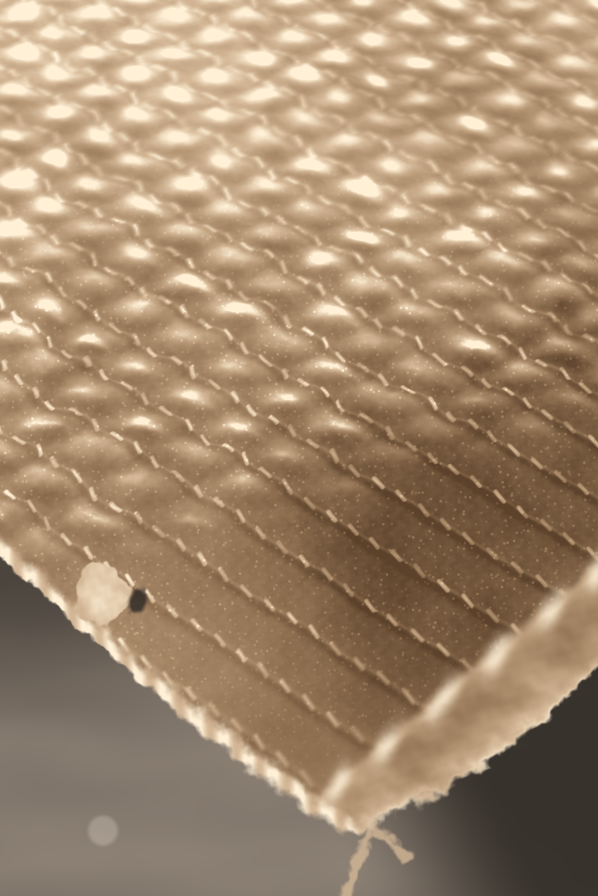
Give the GLSL for this texture, as a Shadertoy shader.

```glsl
// Corner of a quilted, stitched bronze sheet with frayed edges, in shallow focus.
const vec3 UMBER = vec3(0.36, 0.26, 0.17);
const vec3 BROWN = vec3(0.55, 0.43, 0.31);
const vec3 TAN   = vec3(0.69, 0.57, 0.44);
const vec3 SAND  = vec3(0.83, 0.72, 0.59);
const vec3 GLINT = vec3(1.00, 0.94, 0.84);
const vec3 DARK  = vec3(0.19, 0.17, 0.15);
const vec3 GREY  = vec3(0.60, 0.55, 0.50);
const mat2 QUILT = mat2(0.065, -0.0405, 0.058, 0.0376); // cell axes: along, across seams
const vec2 PIVOT = vec2(0.33, 0.45);
const float TILT = 0.4;          // perspective strength
const float SEAM_GAP = 0.063;
const float STITCHES = 2.5;      // per cell
const float STITCH_HALF = 0.0021;
const float RELIEF = 0.72;
const float FOCUS_Y = 0.46;

vec2 hash2(vec2 p) {
    vec3 q = fract(vec3(p.xyx) * vec3(0.1031, 0.1030, 0.0973));
    q += dot(q, q.yzx + 33.33);
    return fract((q.xx + q.yz) * q.zy);
}

float waves(vec2 p) {
    float sum = 0.0, amp = 0.5;
    for (int k = 0; k < 4; k++) {
        sum += amp * sin(p.x + 1.4 * sin(p.y));
        p = mat2(1.5, 1.2, -1.2, 1.5) * p + 1.7;
        amp *= 0.55;
    }
    return sum;
}

// Distance to the nearest scattered point, and that point's random value
vec2 cellular(vec2 p) {
    vec2 id = floor(p), best = vec2(2.0, 0.0);
    for (int j = -1; j <= 1; j++)
    for (int i = -1; i <= 1; i++) {
        vec2 n = id + vec2(i, j), r = hash2(n);
        float d = length(n + r - p);
        if (d < best.x) best = vec2(d, hash2(n + 31.0).x);
    }
    return best;
}

float segment(vec2 p, vec2 a, vec2 b) {
    vec2 d = b - a;
    return length(p - a - d * clamp(dot(p - a, d) / dot(d, d), 0.0, 1.0));
}

vec3 ramp(float t) {
    vec4 k = clamp(t * 4.0 - vec4(0, 1, 2, 3), 0.0, 1.0);
    return mix(mix(mix(mix(UMBER, BROWN, k.x), TAN, k.y), SAND, k.z), GLINT, k.w);
}

vec3 quiltedFace(vec2 p, float blur) {
    // Perspective plane, then skewed quilt cells
    float scale = 0.9 + TILT * (0.5 - p.y);
    vec2 g = (p - PIVOT) / scale;
    float puff = smoothstep(-0.06, 0.08, p.y - 0.36 - 0.30 * p.x);
    g += (0.003 + 0.004 * puff) * vec2(waves(g * 19.0), waves(g.yx * 23.0 + 4.0));
    vec2 cell = inverse(QUILT) * g;
    cell.y += 0.05 * puff * sin(6.2832 * cell.x);
    vec2 id = floor(cell), f = fract(cell);

    // Pillow shading over broad light and crumples
    float pillow = sin(3.1416 * f.x) * sin(3.1416 * f.y);
    float tone = 0.31 + 0.40 * smoothstep(0.35, 1.0, p.y) - 0.32 * (p.x - 0.3);
    tone += puff * (0.04 + RELIEF * pillow * (f.y - f.x) - 0.10 * (1.0 - pillow));
    tone += (0.03 + 0.05 * puff) * waves(g * vec2(48.0, 75.0)) + 0.11 * waves(g * 8.0 + 2.0);
    vec2 shade = p - vec2(0.46, 0.36);
    tone -= 0.12 * exp(-dot(shade, shade) * 22.0);

    // Glossy highlight near the crown of each pillow
    for (int j = -1; j <= 1; j++)
    for (int i = -1; i <= 1; i++) {
        vec2 n = id + vec2(i, j), r = hash2(n + 70.0);
        vec2 d = g - QUILT * (n + vec2(0.34, 0.64) + 0.30 * (r - 0.5));
        d.y += 0.18 * d.x + 9.0 * d.x * d.x;
        d /= mix(vec2(0.026, 0.008), vec2(0.020, 0.015), blur) * (0.75 + 0.5 * r.y);
        float streak = 0.85 + 0.45 * waves(g * vec2(90.0, 160.0)) * (1.0 - blur);
        tone += puff * (0.16 + 0.60 * r.x * r.x) * streak * exp(-dot(d, d));
    }

    // Slanted stitches and the crease beneath them
    float line = round(cell.y), across = cell.y - line;
    float along = fract(cell.x * STITCHES + hash2(vec2(line, 9.0)).x) - 0.5;
    tone -= 0.12 * exp(-pow((across + 0.10) * 11.0, 2.0)) * (1.0 - 0.5 * blur);
    vec2 q = vec2(max(abs(along) - 0.24, 0.0) * 0.028, (across + 0.16 * along) * SEAM_GAP) * scale;
    float soft = 0.0014 + 0.004 * blur;
    float stitch = 1.0 - smoothstep(STITCH_HALF - soft, STITCH_HALF + soft, length(q));
    float thread = exp(-pow(across * SEAM_GAP / (0.0022 + 0.003 * blur), 2.0));
    float wear = 0.45 + 0.55 * hash2(vec2(floor(cell.x * STITCHES), line)).y;
    tone += (0.52 * stitch * wear + 0.10 * thread) * (1.0 - 0.55 * blur);

    // Sparse dust and fine grain
    vec2 dust = cellular(p * 140.0);
    float speck = (1.0 - smoothstep(0.08, 0.32, dust.x)) * dust.y * dust.y * dust.y;
    tone += (0.22 * speck + 0.03 * waves(p * 330.0)) * (1.0 - blur);
    return ramp(tone);
}

vec3 backdrop(vec2 p) {
    float light = 0.76 + 0.13 * waves(p * vec2(4.0, 13.0)) - 2.2 * max(p.y - 0.17, 0.0);
    light *= 1.0 - 0.9 * smoothstep(0.40, 0.62, p.x + 0.5 * p.y);
    float disc = 1.0 - smoothstep(0.013, 0.020, length(p - vec2(0.115, 0.073)));
    return mix(DARK, GREY, clamp(light, 0.0, 1.0)) + 0.11 * disc;
}

void mainImage(out vec4 fragColor, in vec2 fragCoord) {
    vec2 p = fragCoord / iResolution.y;
    float blur = smoothstep(0.10, 0.46, abs(p.y - FOCUS_Y));
    float fray = 0.005 * waves(p * 95.0) + 0.004 * (cellular(p * 70.0).x - 0.5);

    // Signed heights above the cut, the fold and the underside
    float t = p.x - 0.4;
    float cut = 0.78 * (p.y - 0.378 + 0.81 * p.x + 0.012 * sin(8.3 * p.x)) + fray;
    float fold = 0.77 * (p.y - 0.134 - 0.823 * (p.x - 0.39)) + 0.4 * fray;
    float under = 0.8 * (p.y - 0.075 - 0.35 * t - 1.15 * t * t) + 1.3 * fray;
    float soft = 0.002 + 0.004 * blur;
    vec3 col = backdrop(p);

    // Loose strands
    float strand = min(segment(p, vec2(0.415, 0.08), vec2(0.387, 0.0)),
                       segment(p, vec2(0.41, 0.08), vec2(0.452, 0.045)));
    col = mix(col, SAND, 0.8 * (1.0 - smoothstep(0.002, 0.008, strand + fray)));

    // Side wall, then face
    vec3 wall = ramp(0.46 + 0.15 * waves(p * vec2(35.0, 50.0)) + 0.40 * exp(-max(under, 0.0) * 70.0));
    vec3 slab = mix(wall, quiltedFace(p, blur), smoothstep(-soft, soft, fold));
    float knots = 0.5 + 0.5 * sin(p.x * 107.0 + 2.0 * waves(p * 8.0));
    slab = mix(slab, ramp(0.58 + 0.42 * knots), 0.85 * exp(-pow(fold / (0.007 + 0.006 * knots), 2.0)));

    // Pale scalloped rim along the cut
    float scallop = 0.5 + 0.5 * sin(p.x * 210.0 + waves(p * 20.0));
    float rim = 1.0 - smoothstep(0.012, 0.028, cut + 0.005 * scallop);
    slab = mix(slab, ramp(0.74 + 0.34 * scallop - 12.0 * max(cut - 0.009, 0.0)), rim);

    // Torn flap and hole
    float flap = length((p - vec2(0.113, 0.335)) / vec2(0.032, 0.030)) - 1.0 + 0.35 * waves(p * 50.0) + 20.0 * fray;
    slab = mix(slab, ramp(0.80 + 0.14 * waves(p * 60.0)), 1.0 - smoothstep(-0.08, 0.08, flap));
    float hole = length((p - vec2(0.153, 0.328)) / vec2(0.010, 0.014)) - 1.0 + 60.0 * fray;
    slab = mix(slab, DARK, 0.85 * (1.0 - smoothstep(-0.3, 0.3, hole)));

    col = mix(col, slab, smoothstep(-soft, soft, min(cut, under)));
    fragColor = vec4(clamp(col, 0.0, 1.0), 1.0);
}
```
